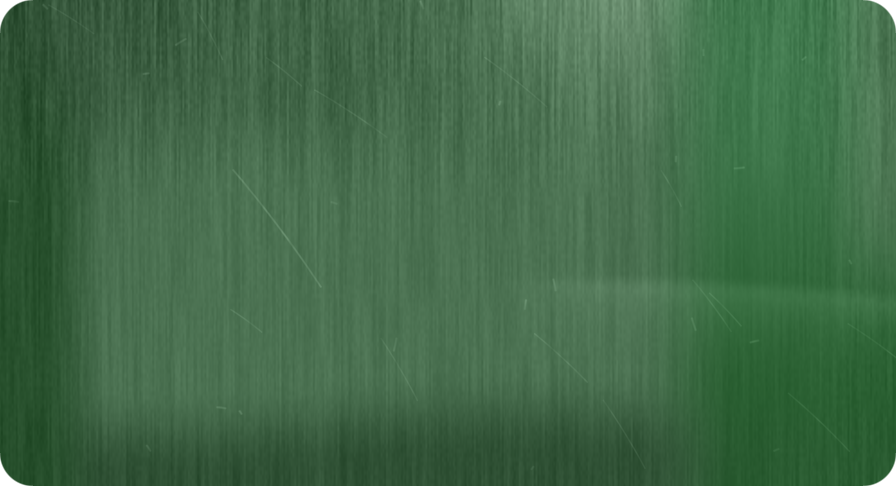
A Shadertoy shader for this texture:

```glsl
float hash(vec2 p) {
    vec3 q = fract(vec3(p.xyx) * 0.1031);
    q += dot(q, q.yzx + 33.33);
    return fract((q.x + q.y) * q.z);
}

float noise(vec2 p) {
    vec2 i = floor(p), f = fract(p);
    f = f * f * (3.0 - 2.0 * f);
    return mix(mix(hash(i), hash(i + vec2(1, 0)), f.x),
               mix(hash(i + vec2(0, 1)), hash(i + vec2(1, 1)), f.x), f.y);
}

// Soft elliptical patch of light or tint
float glow(vec2 uv, vec2 center, vec2 size) {
    vec2 d = (uv - center) / size;
    return exp(-dot(d, d));
}

// Broad reflections across the sheet
vec3 sheen(vec2 uv) {
    vec3 color = vec3(0.295, 0.445, 0.320);
    float topShade = smoothstep(0.60, 0.86, uv.y) * (1.0 - smoothstep(0.35, 0.68, uv.x));
    color = mix(color, vec3(0.245, 0.385, 0.268), 0.8 * topShade);
    color = mix(color, vec3(0.44, 0.58, 0.46), 0.85 * glow(uv, vec2(0.70, 1.03), vec2(0.13, 0.22)));

    // Saturated column on the right, darkening downwards
    float column = smoothstep(0.70, 0.83, uv.x);
    vec3 columnColor = mix(vec3(0.16, 0.37, 0.19), vec3(0.25, 0.47, 0.30), smoothstep(0.15, 0.85, uv.y));
    color = mix(color, columnColor, column);
    color = mix(color, vec3(0.33, 0.48, 0.35), 0.8 * smoothstep(0.90, 1.0, uv.x) * smoothstep(0.30, 0.62, uv.y));

    // Drooping highlight with a sharper upper edge
    float below = 0.415 - 0.25 * pow(max(uv.x - 0.62, 0.0), 2.0) - uv.y;
    float band = smoothstep(-0.03, 0.015, below) * exp(-max(below, 0.0) * 14.0);
    color += 0.065 * band * smoothstep(0.52, 0.72, uv.x);

    // Dark lower and left borders
    float lower = 1.0 - smoothstep(0.04, 0.23, uv.y + 0.02 * sin(uv.x * 8.0));
    color = mix(color, vec3(0.175, 0.305, 0.195), 0.92 * lower * (1.0 - 0.8 * column));
    float left = 1.0 - smoothstep(0.045, 0.125, uv.x + 0.03 * smoothstep(0.6, 1.0, uv.y));
    color = mix(color, vec3(0.145, 0.305, 0.165), 0.95 * left);
    return mix(color, vec3(0.19, 0.31, 0.21), 0.7 * glow(uv, vec2(0.02, 1.0), vec2(0.20, 0.28)));
}

// Vertical brushing made of stretched noise
float brushing(vec2 p) {
    float fine = noise(p * vec2(260.0, 9.0)) - 0.5;
    float medium = noise(p * vec2(125.0, 4.0) + 37.0) - 0.5;
    float wide = noise(p * vec2(34.0, 1.6) + 91.0) - 0.5;
    float grit = noise(p * vec2(270.0, 110.0) + 13.0) - 0.5;
    return 0.50 * fine + 0.35 * medium + 0.22 * wide + 0.28 * grit;
}

float scratch(vec2 p, vec2 start, vec2 span, float width) {
    vec2 d = p - start;
    float t = clamp(dot(d, span) / dot(span, span), 0.0, 1.0);
    float bow = 0.06 * t * (1.0 - t);
    float dist = length(d - span * t - bow * vec2(-span.y, span.x));
    return (1.0 - smoothstep(0.0, width, dist)) * (0.4 + 0.6 * noise(p * 60.0));
}

void mainImage(out vec4 fragColor, in vec2 fragCoord) {
    vec2 uv = fragCoord / iResolution.xy;
    vec2 p = fragCoord / iResolution.y;
    float aspect = iResolution.x / iResolution.y;
    float pixel = 1.0 / iResolution.y;

    vec3 color = sheen(uv);
    float strength = mix(0.085, 0.17, smoothstep(0.45, 0.95, uv.y));
    strength *= 1.0 - 0.5 * glow(uv, vec2(0.84, 0.5), vec2(0.09, 0.6));
    color += strength * brushing(p) * vec3(1.0, 1.05, 1.0);

    // Long faint scratches, mostly leaning down to the right
    float marks = 0.8 * scratch(p, vec2(0.48, 0.65), vec2(0.18, -0.24), 0.0035);
    for (int i = 0; i < 14; i++) {
        float k = float(i);
        vec2 start = vec2(hash(vec2(k, 3.0)) * aspect, hash(vec2(k, 17.0)));
        float angle = -0.55 - 0.65 * hash(vec2(k, 29.0));
        float size = mix(0.04, 0.18, hash(vec2(k, 41.0)));
        marks += 0.45 * scratch(p, start, size * vec2(cos(angle), sin(angle)), 0.003);
    }

    // Short nicks in any direction
    for (int i = 0; i < 22; i++) {
        float k = float(i) + 50.0;
        vec2 start = vec2(hash(vec2(k, 5.0)) * aspect, hash(vec2(k, 11.0)));
        float angle = 6.283 * hash(vec2(k, 23.0));
        float size = mix(0.004, 0.025, hash(vec2(k, 31.0)));
        marks += 0.7 * scratch(p, start, size * vec2(cos(angle), sin(angle)), 0.004);
    }
    color += 0.15 * min(marks, 1.0);

    // Rounded plate on white
    vec2 corner = abs(p - 0.5 * vec2(aspect, 1.0)) - 0.5 * vec2(aspect, 1.0) + 0.068;
    float edge = length(max(corner, 0.0)) - 0.068;
    color = mix(color, vec3(1.0), smoothstep(-pixel, pixel, edge) * step(0.0, min(corner.x, corner.y)));
    fragColor = vec4(color, 1.0);
}
```
